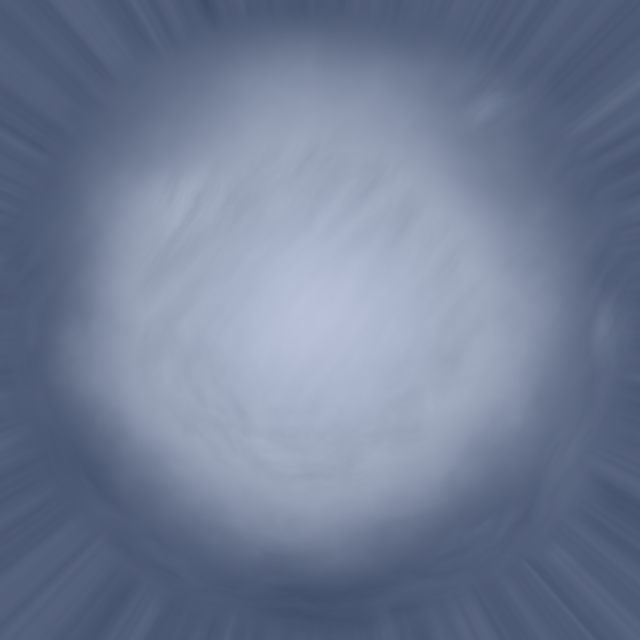
Reproduce this background procedurally as a Shadertoy shader.

```glsl
// A painted slate-blue backdrop: a pale, ragged glow brushed over a dark ground.
// Gradient noise is stretched along diagonals and arcs for the brushwork, and
// sampled by direction alone for the straight rays that run out to the border.

vec3 gradientAt(vec3 cell) {
    uvec3 h = uvec3(ivec3(cell)) * 1664525u + 1013904223u;
    for (int i = 0; i < 2; i++) {
        h.x += h.y * h.z;
        h.y += h.z * h.x;
        h.z += h.x * h.y;
        h ^= h >> 16u;
    }
    return vec3(h & 65535u) / 32767.5 - 1.0;
}

float corner(vec3 cell, vec3 f, vec3 offset) {
    return dot(gradientAt(cell + offset), f - offset);
}

float noise(vec3 p) {
    vec3 c = floor(p), f = p - c;
    vec3 u = f * f * f * (f * (f * 6.0 - 15.0) + 10.0);
    vec2 e = vec2(0, 1);
    vec4 low = vec4(corner(c, f, e.xxx), corner(c, f, e.yxx),
                    corner(c, f, e.xyx), corner(c, f, e.yyx));
    vec4 high = vec4(corner(c, f, e.xxy), corner(c, f, e.yxy),
                     corner(c, f, e.xyy), corner(c, f, e.yyy));
    vec4 k = mix(low, high, u.z);
    vec2 m = mix(k.xz, k.yw, u.x);
    return mix(m.x, m.y, u.y);
}

float fbm(vec3 p) {
    float sum = 0.0, amp = 0.5;
    for (int i = 0; i < 5; i++) {
        sum += amp * noise(p);
        p = p * 2.03 + 7.3;
        amp *= 0.52;
    }
    return sum;
}

// Soft round patch of light or shade
float patchAt(vec2 uv, vec2 center, vec2 size) {
    vec2 d = (uv - center) / size;
    return exp(-dot(d, d));
}

void mainImage(out vec4 fragColor, in vec2 fragCoord) {
    vec2 uv = fragCoord / iResolution.xy;
    vec2 p = uv - 0.5;
    float radius = length(p);
    vec2 dir = p / max(radius, 0.0001);

    // Brushwork: diagonal strokes and arcs around the middle
    float cloud = fbm(vec3(uv * 5.0, 2.0));
    vec2 bent = p + 0.04 * vec2(cloud, noise(vec3(uv * 6.0, 9.0)));
    vec2 along = vec2(dot(bent, vec2(0.6, 0.8)), dot(bent, vec2(-0.8, 0.6)));
    float diagonal = fbm(vec3(along * vec2(7.0, 30.0), 4.0));
    float arcs = fbm(vec3(dir * 3.0, length(bent) * 26.0));
    float strokes = mix(diagonal, arcs, smoothstep(0.15, -0.2, p.y) * smoothstep(0.04, 0.2, radius));

    // Ragged halo, softer towards the top, and a smooth bright core
    float edge = length(uv - vec2(0.485, 0.515)) + 0.09 * cloud + 0.07 * strokes;
    float softness = 0.09 + 0.035 * smoothstep(-0.1, 0.4, p.y);
    float halo = 1.0 - smoothstep(0.355 - softness, 0.355 + softness, edge);
    float core = exp(-dot(p, p) / 0.031);
    vec3 color = mix(vec3(0.31, 0.36, 0.465), vec3(0.585, 0.63, 0.71), halo);
    color = mix(color, vec3(0.71, 0.745, 0.835), core);

    // Broad tints and wisps caught by the strokes
    float painted = 1.0 - smoothstep(0.42, 0.52, radius + 0.08 * strokes);
    float tone = 0.06 * patchAt(uv, vec2(0.87, 0.42), vec2(0.09, 0.25));
    tone += 0.05 * patchAt(uv, vec2(0.5, 0.87), vec2(0.3, 0.08));
    tone += 0.035 * patchAt(uv, vec2(1.0, 1.0), vec2(0.25));
    tone -= 0.04 * patchAt(uv, vec2(0.48, 0.05), vec2(0.14, 0.05));
    tone -= 0.03 * patchAt(uv, vec2(0.45, 1.0), vec2(0.08, 0.03));
    tone -= 0.03 * patchAt(uv, vec2(0.13, 0.27), vec2(0.08, 0.07));
    float wisps = patchAt(uv, vec2(0.28, 0.7), vec2(0.06, 0.04))
                + patchAt(uv, vec2(0.76, 0.84), vec2(0.05, 0.04))
                + patchAt(uv, vec2(0.95, 0.49), vec2(0.03, 0.05));
    tone += wisps * (0.03 + 0.14 * strokes);
    tone += (0.035 * cloud + 0.1 * strokes * (1.0 - 0.75 * core)) * (0.35 + 0.65 * painted);

    // Straight rays beyond the painted disc
    float rays = 0.055 * noise(vec3(dir * 8.0, 1.0))
               + 0.05 * noise(vec3(dir * 23.0, 5.0))
               + 0.025 * noise(vec3(dir * 60.0, 8.0));
    float outer = smoothstep(0.46, 0.53, radius + 0.05 * noise(vec3(dir * 12.0, 3.0)));
    tone = mix(tone, rays + 0.3 * tone, outer);

    // Crease at the lower right, lit on one side and shaded on the other
    float side = dot(uv - vec2(0.82, 0.125), vec2(0.75, 0.66));
    float crease = smoothstep(0.135, 0.11, uv.y) * smoothstep(0.77, 0.82, uv.x);
    tone += crease * (0.04 * exp(-abs(side + 0.003) / 0.004)
                    - 0.03 * smoothstep(0.0, 0.004, side) * exp(-max(side, 0.0) / 0.04));

    color += tone * vec3(1.0, 0.99, 0.94);
    fragColor = vec4(clamp(color, 0.0, 1.0), 1.0);
}
```
